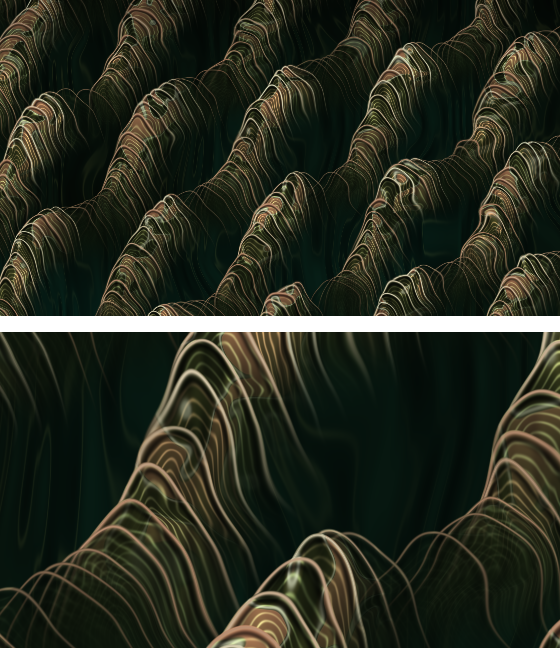
Top: the whole. Bottom: its middle third, enlarged.
Reproduce this pattern procedurally as a WebGL 2 fragment shader.

```glsl
#version 300 es
precision highp float;

#define PERIOD vec2(0.384, 0.404)
#define ORIGIN vec2(0.985, 0.81)
#define BEND vec2(0.03, -0.155)
#define ROW_GAP 0.352
#define RIBS 18.0
#define CURVE 20.0
#define REACH 0.2
#define RIM 0.0022
#define FILAMENTS 520.0
#define WARP 0.034
#define GLOSS 1.75

uniform vec2 u_resolution;
out vec4 fragColor;

const float TAU = 6.2831853;
const vec3 SHADOW = vec3(0.035, 0.065, 0.03);
const vec3 TEAL = vec3(0.02, 0.13, 0.105);
const vec3 OLIVE = vec3(0.26, 0.25, 0.12);
const vec3 MOSS = vec3(0.50, 0.58, 0.38);
const vec3 COPPER = vec3(0.66, 0.44, 0.33);
const vec3 PALE = vec3(0.90, 0.92, 0.80);

float hash(vec2 p) {
    return fract(sin(dot(p, vec2(127.1, 311.7))) * 43758.545);
}

float noise(vec2 p) {
    vec2 i = floor(p), f = fract(p);
    f = f * f * (3.0 - 2.0 * f);
    return mix(mix(hash(i), hash(i + vec2(1, 0)), f.x),
               mix(hash(i + vec2(0, 1)), hash(i + vec2(1, 1)), f.x), f.y);
}

// Staircase curve followed by the crest of each ridge
vec2 spine(float t) {
    return ORIGIN + PERIOD * (t + BEND * sin(TAU * t));
}

// Dark hollows with faint hanging streaks
vec3 valley(vec2 p) {
    float sway = noise(p * vec2(9.0, 5.0));
    float streak = noise(vec2(p.x * 80.0 + sway * 9.0, p.y * 8.0));
    float thread = exp(-pow((streak - 0.5) * 20.0, 2.0));
    float depth = noise(p * vec2(4.0, 3.0) + 7.0);
    vec3 col = mix(SHADOW * 0.7, TEAL, 0.1 + 0.6 * depth * (1.2 - 0.7 * p.y));
    return col * (0.5 + 0.7 * streak) + OLIVE * thread * 0.32 * sway;
}

void main() {
    vec2 p = gl_FragCoord.xy / u_resolution.y;
    float px = 1.0 / u_resolution.y;
    vec2 wobble = vec2(noise(p * 14.0), noise(p * 14.0 + 40.0)) - 0.5;
    vec2 q = p + WARP * wobble;
    vec3 col = valley(p);

    // Molten patches, pale outlines and dark hollows on the crests
    float melt = noise(q * vec2(34.0, 27.0) + 3.0 * wobble);
    float patchMask = smoothstep(0.56, 0.61, melt);
    float outline = exp(-pow((melt - 0.51) * 18.0, 2.0));
    float hollow = 1.0 - smoothstep(0.32, 0.42, melt);
    float broad = 0.55 + 0.9 * noise(q * 9.0 + 20.0);

    float t0 = (q.x - ORIGIN.x) / PERIOD.x;
    float row0 = floor((q.y - spine(t0).y) / ROW_GAP);
    float rib0 = floor(t0 * RIBS);

    // Paint ridges and their arched ribs from back to front
    for (int r = 2; r >= 0; r--) {
        float row = row0 + float(r);
        for (int j = 8; j >= -8; j--) {
            float rib = rib0 + float(j);
            float h = hash(vec2(rib, row));
            float phase = TAU * rib / RIBS;
            float ridge = smoothstep(0.08, 0.6, 0.5 + 0.5 * cos(phase - TAU * 0.58));
            if (h > 0.6 + ridge) continue; // sparse loops on the saddles

            vec2 apex = spine((rib + 0.6 * (h - 0.5)) / RIBS) + vec2(0.0, row * ROW_GAP);
            float d = q.x - apex.x;
            float drop = apex.y - q.y;
            float k = CURVE * (0.7 + 0.6 * h) * mix(0.65, 1.0, ridge);
            k *= d < 0.0 ? 1.4 : 1.0;
            float inside = (drop - k * d * d) / sqrt(1.0 + 4.0 * k * k * d * d);
            float rim = exp(-pow((inside - RIM) / RIM, 2.0));
            float cover = smoothstep(-px, px, inside)
                        * (1.0 - smoothstep(0.07, REACH, drop))
                        * max(rim, 0.3 + 0.7 * ridge);
            if (cover <= 0.0) continue;
            drop = max(drop, 0.0);

            // Ridge shoulders catch more light than the saddles
            float shoulder = 0.5 + 0.5 * cos(phase - TAU * 0.72);
            float tone = broad * (0.5 + 0.45 * h + 0.35 * shoulder);
            float light = GLOSS * exp(-13.0 * drop) * tone * (0.2 + 0.8 * ridge);
            float wave = 0.5 + 0.5 * sin(inside * FILAMENTS + 6.0 * h + 9.0 * melt);
            float fil = pow(wave, 4.0) * (0.3 + 1.2 * melt);
            vec3 body = mix(SHADOW, OLIVE, min(light * 0.5, 1.0));
            vec3 filColor = mix(MOSS, COPPER, smoothstep(0.5, 0.9, h) * 0.7);
            body += filColor * fil * light * 0.65;

            // Streaky sheen running down the legs
            float leg = noise(vec2(q.x * 110.0 + 30.0 * h, q.y * 16.0));
            body *= 0.55 + 0.9 * leg;

            float crest = exp(-20.0 * drop) * (0.25 + 0.75 * shoulder) * ridge;
            body = mix(body, SHADOW, hollow * crest * 0.85);
            body = mix(body, COPPER * (0.6 + 0.5 * broad), patchMask * crest);
            body = mix(body, PALE, outline * crest);

            // Thin glossy rim with a dark crease below it
            body *= 1.0 - 0.6 * exp(-pow((inside - 4.0 * RIM) / (1.6 * RIM), 2.0));
            float glint = (0.2 + 0.8 * h) * (0.35 + 0.65 * shoulder);
            vec3 rimColor = mix(COPPER, PALE, glint);
            float rimLight = exp(-7.5 * drop) * broad * (0.5 + 0.8 * ridge);
            body = mix(body, rimColor, rim * min(1.0, rimLight));
            col = mix(col, body, cover);
        }
    }

    // Gentle darkening towards the top edge
    col *= 1.0 - 0.25 * smoothstep(0.8, 1.0, p.y);
    fragColor = vec4(col, 1.0);
}
```
